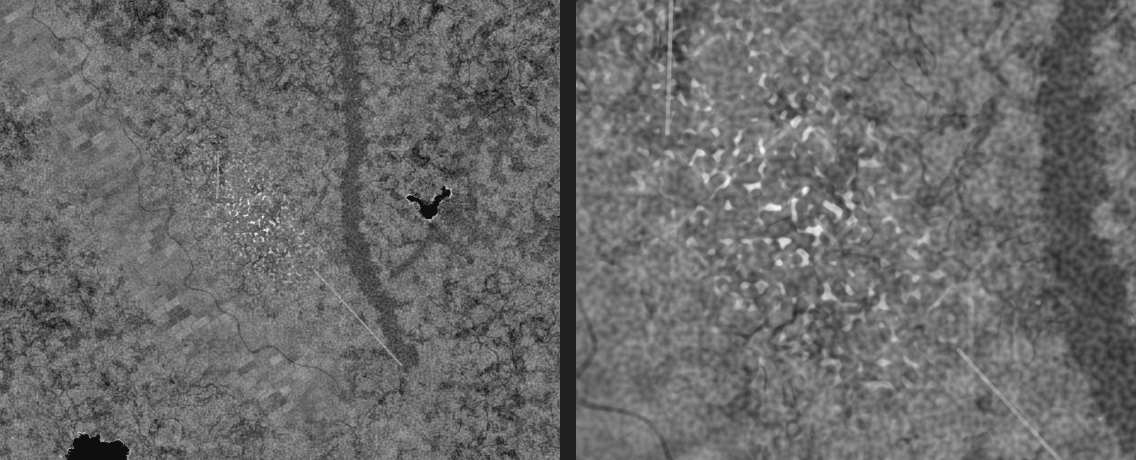
Left: the whole. Right: its middle third, enlarged.
Write a Shadertoy shader that draws this texture.

```glsl
// Grey aerial view of farmland: mottled ground with branching dark creeks,
// woods, a wooded river, a diagonal belt of fields, a bright town and two lakes.
// Layers of gradient noise are placed by distances to a few guiding curves.

#define GROUND 0.455
#define MOTTLE 0.11
#define GRAIN 0.17
#define CREEK_DEPTH 0.15
#define WOOD_DEPTH 0.13
#define WOOD_LEVEL 0.20
#define FIELD_CONTRAST 0.24
#define FIELD_ANGLE 0.55
#define TOWN_GLOW 0.42
#define WATER 0.06

const vec2 RIVER[6] = vec2[6](vec2(.735, 1.02), vec2(.77, .79), vec2(.762, .51),
                              vec2(.80, .40), vec2(.83, .32), vec2(.89, .21));
const vec2 BELT[6] = vec2[6](vec2(.02, 1.0), vec2(.20, .70), vec2(.31, .47),
                             vec2(.42, .31), vec2(.53, .22), vec2(.70, .14));
// Centre and radius of the larger woods
const vec3 WOODS[6] = vec3[6](vec3(1.02, .51, .08), vec3(1.08, .74, .09),
                              vec3(1.12, .21, .09), vec3(.02, .68, .08),
                              vec3(.31, .95, .08), vec3(1.20, .47, .06));

float hash(vec2 p) {
    vec3 q = fract(p.xyx * .1031);
    q += dot(q, q.yzx + 33.33);
    return fract((q.x + q.y) * q.z);
}

float corner(vec2 cell, vec2 offset) {
    float a = 6.2832 * hash(cell);
    return dot(vec2(cos(a), sin(a)), offset);
}

float noise(vec2 p) {
    vec2 i = floor(p), f = p - i, e = vec2(1, 0);
    vec2 u = f * f * f * (f * (f * 6. - 15.) + 10.);
    return mix(mix(corner(i, f), corner(i + e, f - e), u.x),
               mix(corner(i + e.yx, f - e.yx), corner(i + 1., f - 1.), u.x), u.y);
}

float fbm(vec2 p) {
    float sum = 0., amp = 1.;
    for (int i = 0; i < 4; i++) {
        sum += amp * noise(p);
        p = mat2(1.6, 1.2, -1.2, 1.6) * p + 17.3;
        amp *= .6;
    }
    return sum;
}

mat2 turn(float a) { return mat2(cos(a), -sin(a), sin(a), cos(a)); }

float segment(vec2 p, vec2 a, vec2 b) {
    vec2 d = b - a;
    return length(p - a - d * clamp(dot(p - a, d) / dot(d, d), 0., 1.));
}

float path(vec2 p, vec2 pts[6]) {
    float d = 9.;
    for (int i = 0; i < 5; i++) d = min(d, segment(p, pts[i], pts[i + 1]));
    return d;
}

// Thin dark lines where warped noise crosses zero
float creeks(vec2 p, float scale, float width) {
    float n = fbm(p * scale) + .07 * noise(p * 120.);
    return 1. - smoothstep(width * .2, width, abs(n));
}

// Tilted strips of plots: signed tone, fading to zero at plot edges
float fields(vec2 p) {
    vec2 q = turn(FIELD_ANGLE) * p * vec2(1) / .017;
    float row = floor(q.y);
    float span = 1. + 1.8 * hash(vec2(row, 7.));
    q.x = q.x / span + 9. * hash(vec2(row, 3.));
    vec2 f = abs(fract(q) - .5);
    float inside = 1. - smoothstep(.40, .5, max(f.x, f.y));
    return (hash(floor(q) + 40.) - .45) * inside;
}

void mainImage(out vec4 fragColor, in vec2 fragCoord) {
    vec2 p = fragCoord / iResolution.y;
    float px = 1. / iResolution.y;
    vec2 warp = vec2(noise(p * 14.), noise(p * 14. + 50.));
    float rough = fbm(p * 45.), fine = noise(p * 190.);

    // Ground
    float belt = 1. - smoothstep(.03, .12, path(p + .05 * warp, BELT) + .03 * rough);
    float tone = GROUND + .05 * fbm(p * 8.) + mix(MOTTLE, .05, belt) * rough;

    // Fields, strong in the belt and faint elsewhere
    float plots = smoothstep(-.2, .3, noise(p * 9. + 5.));
    tone += FIELD_CONTRAST * fields(p) * mix(.18, .4 + .6 * plots, belt);

    // Woods
    float cover = .5 * noise(p * 2.5 + 3.) + .7 * fbm(p * 28. + 9.) - WOOD_LEVEL;
    for (int i = 0; i < 6; i++) {
        vec2 d = (p + .04 * warp - WOODS[i].xy) / WOODS[i].z;
        cover += .40 * exp(-dot(d, d));
    }
    tone -= WOOD_DEPTH * smoothstep(-.05, .15, cover - .35 * belt);

    // Creeks and rivers
    vec2 bent = p + .025 * warp;
    float vein = max(creeks(bent, 7., .10), .8 * creeks(bent + 4., 15., .13));
    vein *= smoothstep(-.35, .25, noise(p * 5. + 21.)) * (1. - .6 * belt);
    float stream = path(p + .07 * warp - vec2(.06, .01), BELT);
    vein = max(vein, .8 * (1. - smoothstep(.001, .005, stream)));
    tone -= CREEK_DEPTH * vein;
    float valley = path(p + .02 * warp, RIVER) + .012 * rough;
    valley = min(valley, segment(p + .02 * warp, vec2(.945, .49), vec2(.865, .405)) + .012);
    tone = mix(tone, .275 + .05 * rough, .85 * (1. - smoothstep(.014, .027, valley)));

    // Town: bright specks and short streets on a diagonal ellipse
    vec2 t = turn(-.95) * (p - vec2(.55, .53)) / vec2(.18, .085);
    float town = exp(-dot(t, t));
    float specks = smoothstep(.12, .5, noise(p * 125.) + .35 * noise(p * 30.));
    vec2 grid = abs(fract(turn(-.85) * p * 24. + .15 * warp) - .5);
    float streets = 1. - smoothstep(.02, .07, min(grid.x, grid.y));
    tone += TOWN_GLOW * town * (specks + .3 * streets * smoothstep(-.1, .3, rough));
    float sites = smoothstep(.48, .62, noise(p * 95. + 31.));
    tone += .22 * sites * smoothstep(.0, .4, noise(p * 6. + 13.));

    // Highway
    float road = segment(p, vec2(.683, .413), vec2(.873, .206));
    road = min(road, segment(p, vec2(.475, .67), vec2(.472, .57)));
    tone = mix(tone, .66, .75 * (1. - smoothstep(.0008, .0015 + px, road)));
    tone += GRAIN * fine * (1. - .4 * belt);

    // Lakes with pale shores
    vec2 shore = p + .012 * vec2(fbm(p * 32.), fbm(p * 32. + 8.));
    float lake = length((shore - vec2(.205, -.005)) * vec2(.8, 1)) - .054;
    lake += .022 * fbm(p * 25. + 2.);
    float fork = min(segment(shore, vec2(.93, .54), vec2(.895, .575)),
                     segment(shore, vec2(.93, .54), vec2(.967, .585))) - .006;
    fork = min(fork, length((shore - vec2(.932, .543)) * vec2(.8, 1)) - .017);
    lake = min(lake, fork);
    tone += .25 * (1. - smoothstep(.0, .006, abs(lake - .003))) * smoothstep(-.2, .3, noise(p * 40.));
    tone = mix(WATER, tone, smoothstep(-px, px, lake));

    fragColor = vec4(vec3(clamp(tone, .04, .95)), 1);
}
```
